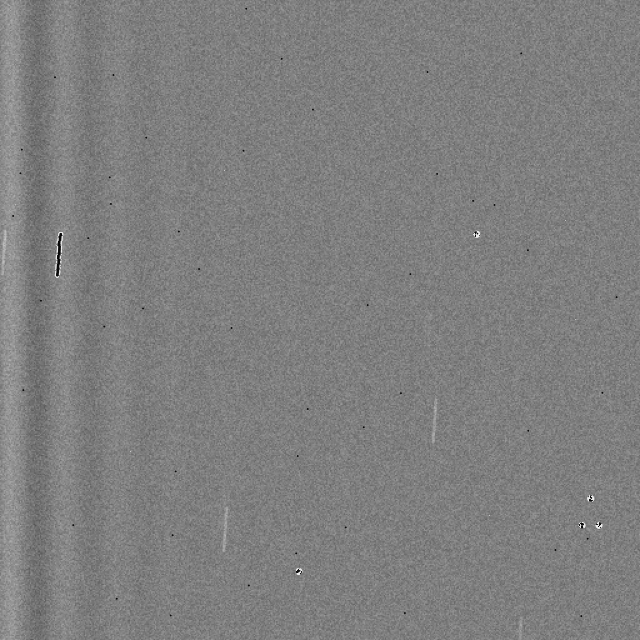
Reproduce this texture procedurally as a WebGL 1 fragment shader.

```glsl
precision highp float;
// Grainy grey sensor frame with damped bands at the left, specks, pits and thin streaks.
uniform vec2 u_resolution;

const float GRAINS = 512.0;     // grains across the canvas
const float BASE_GREY = 0.496;
const float GRAIN_CONTRAST = 0.086;
const float WHITE = 0.93;
const float BLACK = 0.04;

float hash(vec2 p, float seed) {
  vec3 q = fract(vec3(p.xyx + seed * 17.3) * vec3(0.1031, 0.1030, 0.0973));
  q += dot(q, q.yzx + 33.33);
  return fract((q.x + q.y) * q.z);
}

// Lattice noise, interpolated between grain centres
float grain(vec2 uv, float seed) {
  vec2 p = uv * GRAINS - 0.5;
  vec2 cell = floor(p);
  vec2 f = fract(p);
  f = f * f * (3.0 - 2.0 * f);
  float low = mix(hash(cell, seed), hash(cell + vec2(1.0, 0.0), seed), f.x);
  float high = mix(hash(cell + vec2(0.0, 1.0), seed), hash(cell + 1.0, seed), f.x);
  return mix(low, high, f.y);
}

// Near-normal film grain, centred on zero
float filmGrain(vec2 uv) {
  return grain(uv, 1.0) + grain(uv, 2.0) + grain(uv, 3.0) - 1.5;
}

// Vertical ripples fading away from the left edge
float ripple(float x, float peak, float period, float decay) {
  return cos(6.28318 * (x - peak) / period) * exp(-x / decay);
}

// Distance to a slightly leaning upright segment
float streakDistance(vec2 uv, vec2 centre, float halfLength) {
  vec2 p = uv - centre;
  p.x -= p.y * 0.065;
  p.y -= clamp(p.y, -halfLength, halfLength);
  return length(p);
}

float glow(vec2 uv, vec2 centre, float halfLength) {
  return 1.0 - smoothstep(0.0008, 0.0036, streakDistance(uv, centre, halfLength));
}

float disc(float d, float radius, float edge) {
  return 1.0 - smoothstep(radius - edge, radius + edge, d);
}

// Sparse dots, one possible in each grid cell
float scatteredDots(vec2 uv, float cells, float chance, float radius, float edge) {
  vec2 cell = floor(uv * cells);
  vec2 offset = 0.15 + 0.7 * vec2(hash(cell, 5.0), hash(cell, 6.0));
  float d = length(uv - (cell + offset) / cells);
  return disc(d, radius, edge) * step(hash(cell, 7.0), chance);
}

// Small ragged pit: broken white rim around a dark speckled core
float addPit(float shade, vec2 uv, vec2 centre, float edge) {
  float d = length(uv - centre);
  float ragged = grain(uv, 8.0);
  float rim = disc(d, 0.0056, edge) * smoothstep(0.35, 0.5, ragged);
  float core = disc(d, 0.0046, edge) * smoothstep(0.52, 0.4, ragged);
  core = max(core, disc(length(uv - centre - vec2(0.001)), 0.0013, edge));
  return mix(mix(shade, WHITE, rim), BLACK, core);
}

// Dark scratch with stepped sides and a broken bright outline
float addScratch(float shade, vec2 uv, vec2 centre, float halfLength, float edge) {
  float stepIndex = floor((uv.y - centre.y) * 140.0);
  vec2 p = uv - vec2((hash(vec2(stepIndex, 3.0), 9.0) - 0.5) * 0.0018, 0.0);
  float d = streakDistance(p, centre, halfLength);
  float broken = smoothstep(0.25, 0.5, grain(uv, 10.0));
  shade = mix(shade, WHITE, disc(d, 0.0042, edge) * broken);
  return mix(shade, BLACK, disc(d, 0.0021, edge));
}

void main() {
  vec2 uv = gl_FragCoord.xy / u_resolution;
  float edge = 0.6 / min(u_resolution.x, u_resolution.y);

  // Even grey, bands and grain
  float shade = BASE_GREY + 0.1 * ripple(uv.x, 0.018, 0.084, 0.1);
  shade += GRAIN_CONTRAST * filmGrain(uv);

  // Pale streaks, bright then faint
  for (int i = 0; i < 3; i++) {
    float k = float(i);
    vec2 centre = vec2(fract(0.352 + 0.327 * k), 0.173 + 0.122 * k + 0.047 * k * k);
    shade += 0.13 * glow(uv, centre, 0.033);
  }
  shade += 0.09 * glow(uv, vec2(0.813, 0.01), 0.024);
  shade += 0.03 * glow(uv, vec2(0.67, 0.475), 0.036);

  // Bright and dark specks
  shade += 0.42 * smoothstep(0.986, 1.0, grain(uv, 4.0));
  shade = mix(shade, BLACK, scatteredDots(uv, 20.0, 0.12, 0.0014, edge));

  // Pits: a cluster at lower right and two strays
  for (int i = 0; i < 3; i++) {
    float k = float(i);
    vec2 centre = vec2(0.922 + 0.015 * cos(k * 2.2 + 1.5), 0.193 + 0.028 * cos(k * 2.1));
    shade = addPit(shade, uv, centre, edge);
  }
  shade = addPit(shade, uv, vec2(0.745, 0.634), edge);
  shade = addPit(shade, uv, vec2(0.467, 0.107), edge);

  shade = addScratch(shade, uv, vec2(0.092, 0.602), 0.032, edge);
  gl_FragColor = vec4(vec3(clamp(shade, 0.0, 1.0)), 1.0);
}
```
